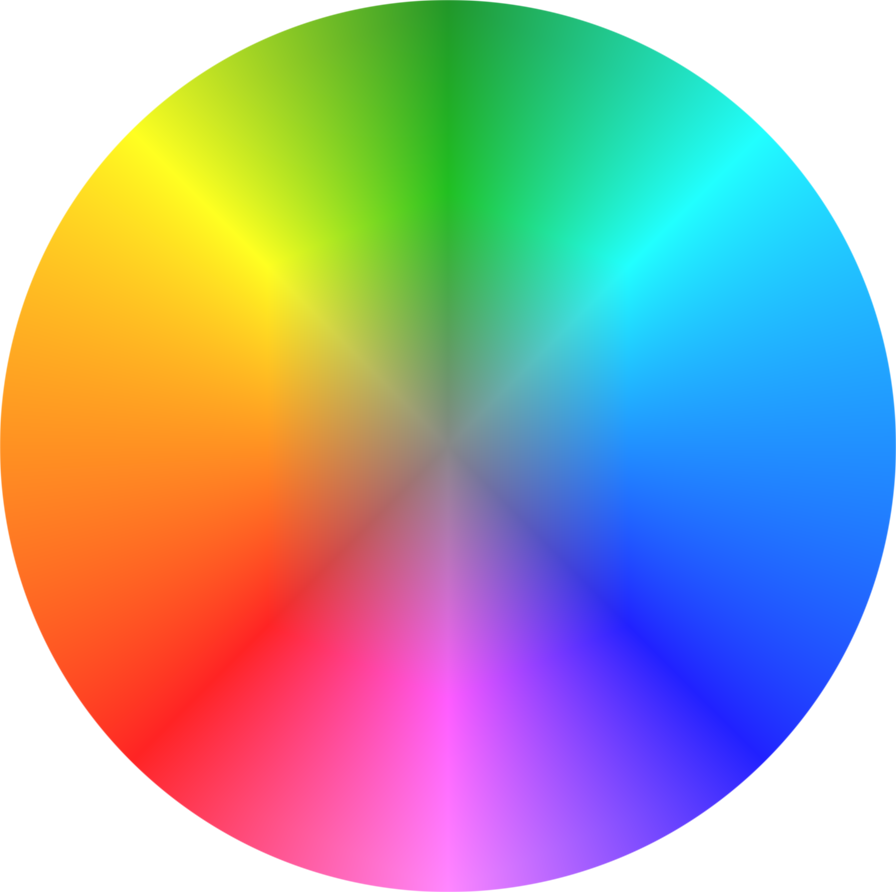
Write a WebGL 1 fragment shader that draws this background.

```glsl
precision highp float;
// A colour wheel on white: six hue spokes around a grey hub.
// Each wedge between two spokes blends linearly from grey to a hexagon of
// pure hues, then outward to the rim tones; the disc edge is antialiased.

uniform vec2 u_resolution;

#define INNER_RADIUS 0.57
#define HUB vec3(0.53)
#define CYAN vec3(0.13, 1.0, 1.0)
#define BLUE vec3(0.13, 0.13, 1.0)
#define RED vec3(1.0, 0.14, 0.14)
#define YELLOW vec3(1.0, 1.0, 0.13)
#define GREEN vec3(0.13, 0.75, 0.13)
#define GREEN_RIM vec3(0.13, 0.59, 0.16)
#define PINK vec3(1.0, 0.36, 1.0)
#define PINK_RIM vec3(1.0, 0.53, 1.0)

float cross2(vec2 a, vec2 b) {
  return a.x * b.y - a.y * b.x;
}

vec2 spoke(float degrees) {
  float angle = radians(degrees);
  return INNER_RADIUS * vec2(cos(angle), sin(angle));
}

// Paints the wedge between two spokes, leaving other places unchanged.
void wedge(vec2 p, float startAngle, float endAngle, vec3 startHue, vec3 endHue,
           vec3 startRim, vec3 endRim, inout vec3 color) {
  vec2 a = spoke(startAngle);
  vec2 b = spoke(endAngle);
  // Weights of the two spokes; their sum is 1 along the hexagon edge.
  vec2 weight = vec2(cross2(p, b), cross2(a, p)) / cross2(a, b);
  if (min(weight.x, weight.y) < -0.0001) return;
  float reach = weight.x + weight.y;
  float blend = weight.y / max(reach, 0.0001);
  float rim = clamp((reach - 1.0) / (1.0 / INNER_RADIUS - 1.0), 0.0, 1.0);
  vec3 hue = mix(mix(startHue, endHue, blend), mix(startRim, endRim, blend), rim);
  color = mix(HUB, hue, min(reach, 1.0));
}

void main() {
  vec2 p = 2.0 * gl_FragCoord.xy / u_resolution - 1.0;

  // Wedges, counterclockwise from the lower right spoke
  vec3 color = HUB;
  wedge(p, -45.0, 45.0, BLUE, CYAN, BLUE, CYAN, color);
  wedge(p, 45.0, 90.0, CYAN, GREEN, CYAN, GREEN_RIM, color);
  wedge(p, 90.0, 135.0, GREEN, YELLOW, GREEN_RIM, YELLOW, color);
  wedge(p, 135.0, 225.0, YELLOW, RED, YELLOW, RED, color);
  wedge(p, 225.0, 270.0, RED, PINK, RED, PINK_RIM, color);
  wedge(p, 270.0, 315.0, PINK, BLUE, PINK_RIM, BLUE, color);

  // Disc edge over white
  float pixel = 2.0 / min(u_resolution.x, u_resolution.y);
  float outside = smoothstep(1.0 - pixel, 1.0 + pixel, length(p));
  gl_FragColor = vec4(mix(color, vec3(1.0), outside), 1.0);
}
```
